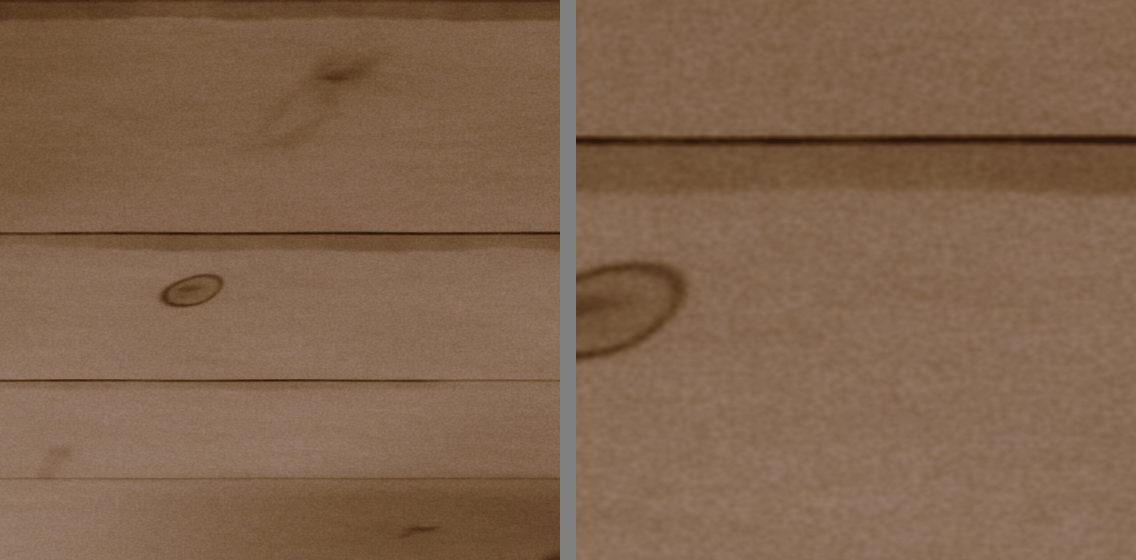
Left: the whole. Right: its middle third, enlarged.
A WebGL 2 fragment shader for this texture:

```glsl
#version 300 es
precision highp float;
// Draws four horizontal wooden boards with dark seams, soft grain and knots.
uniform vec2 u_resolution;
out vec4 fragColor;

// Wood ramp, indexed by tone (the red level)
const vec3 SHADOW = vec3(0.17, 0.09, 0.05);
const vec3 DARK   = vec3(0.30, 0.18, 0.09);
const vec3 MIDDLE = vec3(0.45, 0.33, 0.22);
const vec3 LIGHT  = vec3(0.56, 0.452, 0.375);

// Seams: height, line half width, line depth, height of the shaded lip below
const int SEAMS = 4;
const vec4 SEAM[SEAMS] = vec4[](
  vec4(1.001, 0.0050, 0.09, 0.036), vec4(0.584, 0.0036, 0.25, 0.030),
  vec4(0.321, 0.0030, 0.24, 0.016), vec4(0.146, 0.0026, 0.050, 0.006));
const float LIP_DEPTH[SEAMS] = float[](0.110, 0.078, 0.050, 0.020);

// Smudges: centre and radii; then tilt and depth
const int SMUDGES = 9;
const vec4 SMUDGE[SMUDGES] = vec4[](
  vec4(0.612, 0.872, 0.052, 0.028), vec4(0.600, 0.861, 0.028, 0.007),
  vec4(0.525, 0.757, 0.052, 0.016), vec4(0.500, 0.805, 0.070, 0.015),
  vec4(0.098, 0.178, 0.034, 0.022), vec4(0.745, 0.053, 0.025, 0.007),
  vec4(0.720, 0.045, 0.090, 0.025), vec4(1.000, 0.004, 0.034, 0.014),
  vec4(0.590, 0.832, 0.022, 0.026));
const vec2 SMUDGE_LOOK[SMUDGES] = vec2[](
  vec2(0.55, 0.085), vec2(0.10, 0.085), vec2(0.30, 0.046), vec2(0.70, 0.025),
  vec2(0.50, 0.050), vec2(0.15, 0.13), vec2(0.10, 0.025), vec2(0.50, 0.14), vec2(0.2, 0.040));

// Ringed knot
const vec2 KNOT_CENTRE = vec2(0.345, 0.481);
const vec2 KNOT_RADII = vec2(0.058, 0.026);
const float KNOT_TILT = 0.29;

const float GRAIN_CELLS = 210.0;
const float GRAIN_DEPTH = 0.046;
const float STREAK_DEPTH = 0.010;
const float MOTTLE_DEPTH = 0.021;

vec2 hash2(vec2 p) {
  vec3 q = fract(p.xyx * vec3(0.1031, 0.1030, 0.0973));
  q += dot(q, q.yzx + 33.33);
  return fract((q.xx + q.yz) * q.zy);
}

// Distance to the nearest scattered point
float cellular(vec2 p) {
  vec2 cell = floor(p), f = fract(p);
  float nearest = 2.0;
  for (int n = 0; n < 9; n++) {
    vec2 o = vec2(n % 3 - 1, n / 3 - 1);
    nearest = min(nearest, length(o + hash2(cell + o) - f));
  }
  return nearest;
}

// Two opposed cell layers give even light and dark specks
float specks(vec2 p) {
  return cellular(p) - cellular(p * 0.93 + 71.3);
}

// Layered sines, each octave bending the next
float waves(vec2 p) {
  float sum = 0.0, amp = 0.5;
  for (int i = 0; i < 5; i++) {
    sum += amp * sin(p.x + 1.7 * sin(p.y + float(i))) * cos(p.y - 0.6 * p.x);
    p = mat2(1.5, 0.5, -0.4, 1.7) * p + 2.3;
    amp *= 0.68;
  }
  return sum;
}

vec2 turn(vec2 p, float a) {
  return vec2(cos(a) * p.x + sin(a) * p.y, cos(a) * p.y - sin(a) * p.x);
}

vec3 woodColor(float tone) {
  vec3 c = mix(SHADOW, DARK, smoothstep(SHADOW.r, DARK.r, tone));
  c = mix(c, MIDDLE, clamp((tone - DARK.r) / (MIDDLE.r - DARK.r), 0.0, 1.0));
  return mix(c, LIGHT, clamp((tone - MIDDLE.r) / (LIGHT.r - MIDDLE.r), 0.0, 1.3));
}

void main() {
  vec2 uv = gl_FragCoord.xy / u_resolution;
  float mottle = waves(uv * vec2(5.0, 13.0));
  float rough = waves(uv * vec2(38.0, 60.0) + 5.0);
  // Broad light: pale lower left, dim top left and lower right
  float tone = mix(0.566, 0.488, smoothstep(0.15, 0.9, uv.y));
  tone -= 0.040 * smoothstep(0.45, 0.0, uv.x) * smoothstep(0.3, 0.85, uv.y);
  tone -= 0.052 * smoothstep(0.5, 1.0, uv.x) * smoothstep(0.45, 0.12, uv.y);
  tone -= 0.105 * smoothstep(0.0, 0.65, uv.x + 0.08 * mottle) * smoothstep(0.17, 0.10, uv.y);
  // Mottling, long streaks and fine cellular grain
  tone += MOTTLE_DEPTH * mottle + 0.005 * rough;
  tone += STREAK_DEPTH * waves(vec2(uv.x * 7.0, uv.y * 95.0 + 2.0 * mottle));
  vec2 grain = uv * GRAIN_CELLS;
  tone += GRAIN_DEPTH * (0.75 * specks(grain * vec2(0.8, 1.0)) + 0.35 * specks(grain * vec2(0.25, 0.45)));

  // Smudges and small knots with ragged outlines
  for (int i = 0; i < SMUDGES; i++) {
    vec2 q = turn(uv - SMUDGE[i].xy, SMUDGE_LOOK[i].x) / SMUDGE[i].zw;
    q += 0.3 * sin(q.yx * 2.6 + float(i)) + 0.35 * rough;
    tone -= SMUDGE_LOOK[i].y * exp(-dot(q, q));
  }

  // Ringed knot: uneven outline, dim inside, off-centre core, soft halo
  vec2 k = turn(uv - KNOT_CENTRE, KNOT_TILT) / KNOT_RADII;
  float r = length(k) + 0.04 * sin(3.0 * k.x + 2.0 * k.y) + 0.03 * rough;
  float ring = exp(-pow((r - 0.91) / (0.12 - 0.03 * k.x), 2.0));
  vec2 core = (k + vec2(0.25, -0.12)) / vec2(0.5, 0.4);
  tone -= ring * (0.16 - 0.02 * k.x + 0.05 * rough) + 0.05 * (1.0 - smoothstep(0.8, 1.0, r));
  tone -= 0.11 * exp(-dot(core, core)) * (0.8 + 0.4 * sin(7.0 * k.y + 4.0 * k.x + rough));
  tone -= 0.025 * exp(-0.5 * r * r);

  // Seams, each with a crisp upper edge and a ragged shaded lip beneath
  for (int i = 0; i < SEAMS; i++) {
    vec4 s = SEAM[i];
    float d = uv.y - s.x + 0.0004 * sin(uv.x * 17.0 + float(i));
    float bend = waves(vec2(uv.x * 9.0 + 3.0 * float(i), 1.0 + float(i)));
    float height = s.w * (1.0 + 0.22 * bend + 0.06 * rough);
    float lip = smoothstep(-height - 0.005, -height + 0.005, d) * (1.0 - smoothstep(-0.001, 0.001, d));
    float wear = i == 2 ? 1.0 - 0.6 * smoothstep(0.72, 0.84, uv.x) : 1.0;
    float line = smoothstep(-1.6 * s.y, -0.2 * s.y, d) * (1.0 - smoothstep(0.0, s.y, d));
    tone -= wear * lip * LIP_DEPTH[i] * (0.85 + 0.35 * bend + 0.2 * rough);
    tone -= wear * line * s.z * (0.9 + 0.25 * bend + 0.2 * rough);
    tone -= wear * 0.02 * exp(-abs(d) * 130.0);
  }
  fragColor = vec4(woodColor(tone) + 0.006 * rough * vec3(0.3, -0.3, 1.0), 1.0);
}
```
